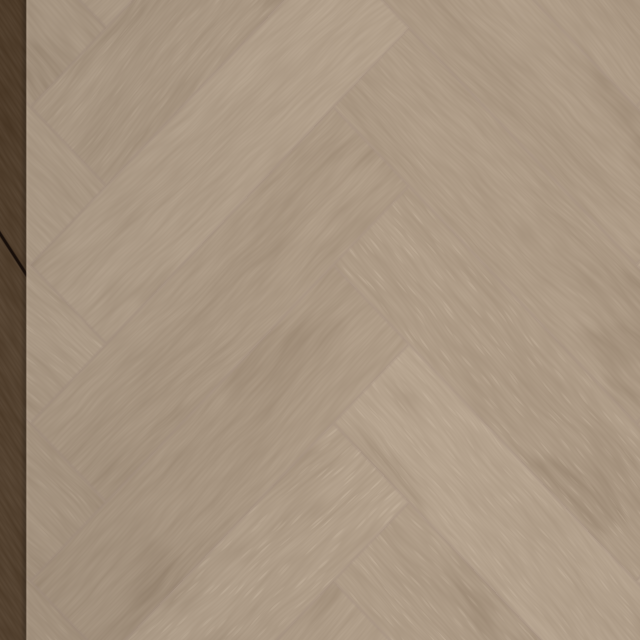
Give the GLSL for this texture, as a Shadertoy shader.

```glsl
// Pale oak herringbone floor beside a narrow dark wooden trim on the left.
// A skewed cell grid is grouped into 4:1 planks running in two directions;
// stretched cellular noise gives the pores, layered sines the broad figure.

const vec2 CELL_DIAGONAL = vec2(0.2365, 0.247);   // grid diamond, canvas units
const vec2 GRID_ORIGIN = vec2(0.166, -0.0315);
const float PLANK_WIDTH = 0.171;
const float PLANK_RATIO = 4.0;                    // length over width
const float TRIM_WIDTH = 0.041;

const vec3 OAK = vec3(0.675, 0.604, 0.524);
const vec3 SEAM = vec3(0.645, 0.570, 0.510);
const vec3 TRIM = vec3(0.320, 0.250, 0.180);
const vec3 TRIM_GAP = vec3(0.090, 0.055, 0.035);

float hash(vec2 p) {
    vec3 q = fract(p.xyx * 0.1031);
    q += dot(q, q.yzx + 33.33);
    return fract((q.x + q.y) * q.z);
}

// Distance to the nearest scattered point
float cellular(vec2 p) {
    vec2 cell = floor(p);
    float nearest = 2.0;
    for (int y = -1; y <= 1; y++)
    for (int x = -1; x <= 1; x++) {
        vec2 c = cell + vec2(x, y);
        vec2 point = c + vec2(hash(c), hash(c + 57.0));
        nearest = min(nearest, distance(p, point));
    }
    return nearest;
}

// Layered, turned sines, roughly -1 to 1
float waves(vec2 p) {
    float sum = 0.0, amplitude = 0.5;
    for (int i = 0; i < 4; i++) {
        sum += amplitude * sin(p.x + 1.5 * sin(p.y));
        p = mat2(0.8, 0.6, -0.6, 0.8) * p * 1.8 + 1.3;
        amplitude *= 0.6;
    }
    return sum;
}

// Herringbone lookup: xy = position along and across the plank, zw = plank id
vec4 herringbone(vec2 uv) {
    vec2 d = (uv - GRID_ORIGIN) / CELL_DIAGONAL;
    vec2 grid = vec2(d.y + d.x, d.y - d.x);
    vec2 cell = floor(grid), f = fract(grid);
    float k = mod(cell.x - cell.y, 2.0 * PLANK_RATIO);
    if (k < PLANK_RATIO) return vec4(k + f.x, f.y, cell - vec2(k, 0.0));
    k = 2.0 * PLANK_RATIO - 1.0 - k;
    return vec4(k + f.y, f.x, cell - vec2(0.0, k) + 211.0);
}

// Brightness offset of the wood at p, in plank widths
float woodTone(vec2 p, vec2 id) {
    float seed = hash(id);
    p.y += (hash(id + 3.0) - 0.5) * 0.16 * p.x;
    p += 30.0 * vec2(seed, hash(id + 9.0));
    float bend = waves(p * vec2(1.1, 2.6));
    vec2 q = p + vec2(0.0, 0.05 * bend);

    float pores = 0.5 - cellular(q * vec2(3.0, 36.0));
    float streaks = 0.5 - cellular(q * vec2(1.3, 15.0) + 70.0);
    float broad = waves(q * vec2(0.9, 5.0) + 4.0);
    float patches = smoothstep(0.15, 0.8, waves(p * vec2(1.3, 2.2) + 8.0));
    float rings = sin(34.0 * p.y + 7.0 * bend);
    float flecks = 1.0 - smoothstep(0.06, 0.22, cellular(q * vec2(2.2, 17.0) + 20.0));

    return 0.030 * (seed - 0.5) + 0.034 * pores + 0.026 * streaks + 0.013 * broad
         - patches * (0.030 + 0.013 * rings)
         + 0.030 * flecks * smoothstep(0.45, 0.9, hash(id + 17.0));
}

// Soft line: 1 at the centre, 0 beyond halfWidth
float line(float d, float halfWidth, float blur) {
    return 1.0 - smoothstep(halfWidth - blur, halfWidth + blur, abs(d));
}

vec3 floorColor(vec2 uv, float pixel) {
    vec4 plank = herringbone(uv);
    vec2 p = plank.xy;
    vec2 border = min(p, vec2(PLANK_RATIO, 1.0) - p);
    float edge = min(border.x, border.y) * PLANK_WIDTH;
    vec3 color = OAK + woodTone(p, plank.zw) * vec3(1.0, 1.03, 1.02);
    color = mix(color, SEAM, 0.55 * line(edge, 0.0022, 0.0012 + 0.5 * pixel));
    // Light falls off toward the trim and the outer edges
    float light = 0.965 + 0.055 * smoothstep(0.0, 0.75, uv.x);
    return color * (light - 0.05 * dot(uv - 0.5, uv - 0.5));
}

vec3 trimColor(vec2 uv, float pixel) {
    vec2 normal = normalize(vec2(1.55, 1.0));
    float joint = dot(uv - vec2(0.0, 0.635), normal);
    vec2 grain = vec2(dot(uv, vec2(-normal.y, normal.x)), dot(uv, normal));
    float tone = 0.05 * (0.5 - cellular(grain * vec2(18.0, 190.0)))
               + 0.012 * waves(grain * vec2(8.0, 40.0));
    vec3 color = TRIM + tone - 0.025 * smoothstep(0.55, 1.0, uv.y);
    color *= 1.0 - 0.2 * smoothstep(0.75, 1.0, uv.x / TRIM_WIDTH);
    return mix(color, TRIM_GAP, line(joint, 0.0024, 0.0008 + 0.5 * pixel));
}

void mainImage(out vec4 fragColor, in vec2 fragCoord) {
    vec2 uv = fragCoord / iResolution.xy;
    float pixel = 1.0 / iResolution.y;
    float blur = 0.0008 + 0.5 * pixel;
    float onFloor = smoothstep(-blur, blur, uv.x - TRIM_WIDTH);
    vec3 color = mix(trimColor(uv, pixel), floorColor(uv, pixel), onFloor);
    // Faint pale rim where the floor meets the trim
    color += 0.02 * onFloor * line(uv.x - TRIM_WIDTH, 0.003, blur);
    fragColor = vec4(color, 1.0);
}
```
